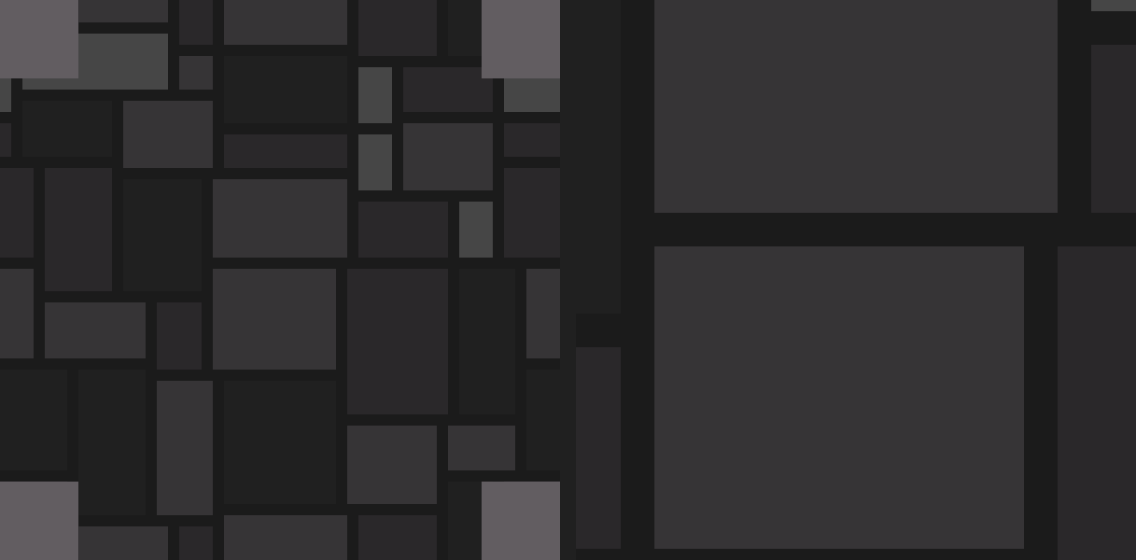
Left, the full canvas; right, a detail of the centre.
This pattern is drawn by a WebGL 1 fragment shader. Its source:

```glsl
precision highp float;
// Tileable wall of dark, irregular rectangular blocks with one pale square wrapped around the corners.

uniform vec2 u_resolution;

const float UNITS = 50.0;              // layout units per tile; block edges snap to them
const float GAP = 1.0;                 // joint width in units
const float COLUMNS = 6.0;             // blocks across; must be even
const float ROWS = 6.0;                // blocks up; must be even
const vec2 GRID = vec2(COLUMNS, ROWS);
const float ORIGIN = 0.45;             // cell offset that keeps joints off the tile edge
const vec2 JITTER = vec2(0.34, 0.27);  // largest joint shift as a share of a cell
const float ROW_SQUEEZE = 0.32;        // flatter rows near the top, taller ones below
const float THIN_BIAS = 0.06;          // how much thin blocks lean to lighter tones
const float MEAN_THICKNESS = 5.0;
const float CORNER_HALF = 7.0;         // half side of the pale square in units
const float SEED = 3.7;

const vec3 JOINT = vec3(0.104, 0.104, 0.104);
const vec3 COAL = vec3(0.125, 0.125, 0.125);
const vec3 PLUM = vec3(0.165, 0.155, 0.165);
const vec3 SLATE = vec3(0.212, 0.204, 0.212);
const vec3 ASH = vec3(0.273, 0.273, 0.273);
const vec3 PALE = vec3(0.386, 0.364, 0.382);

const float TAU = 6.28319;
const float GOLDEN = 0.618034;

float hash(vec2 v, float salt) {
  return fract(sin(dot(v, vec2(127.1, 311.7)) + salt * 74.7 + SEED) * 43758.5);
}

// Signed shift of the joint through a wrapped grid vertex; the root favours large shifts.
float shift(vec2 vertex, float salt) {
  float s = 2.0 * hash(mod(vertex, GRID), salt) - 1.0;
  return sign(s) * sqrt(abs(s));
}

float snap(float x) {
  return floor(x + 0.5);
}

float verticalJoint(vec2 vertex) {
  float u = (vertex.x + ORIGIN + JITTER.x * shift(vertex, 0.0)) / COLUMNS;
  return snap(u * UNITS);
}

float horizontalJoint(vec2 vertex) {
  float v = (vertex.y + ORIGIN + JITTER.y * shift(vertex, 1.0)) / ROWS;
  v += ROW_SQUEEZE / TAU * (1.0 - cos(TAU * v));
  return snap(v * UNITS);
}

// Antialiased coverage of a box on the wrapping tile.
float boxCoverage(vec2 p, vec2 center, vec2 halfSize, vec2 pixel) {
  vec2 d = p - center;
  d = abs(d - UNITS * floor(d / UNITS + 0.5));
  vec2 inside = clamp((halfSize - d) / pixel + 0.5, 0.0, 1.0);
  return inside.x * inside.y;
}

// Golden-ratio steps spread the tones evenly; thin blocks lean light, thick ones dark.
vec3 blockTone(vec2 cell, vec2 size) {
  float t = fract((cell.x + COLUMNS * cell.y) * GOLDEN);
  t += THIN_BIAS * (MEAN_THICKNESS - min(size.x, size.y));
  vec3 tone = mix(COAL, PLUM, step(0.22, t));
  tone = mix(tone, SLATE, step(0.52, t));
  return mix(tone, ASH, step(0.76, t));
}

void main() {
  vec2 p = gl_FragCoord.xy / u_resolution * UNITS;
  vec2 pixel = UNITS / u_resolution;
  vec3 color = JOINT;

  // Pinwheel packing: joints run vertically through even vertices, horizontally through odd ones.
  for (float j = 0.0; j < ROWS; j += 1.0) {
    for (float i = 0.0; i < COLUMNS; i += 1.0) {
      vec2 cell = vec2(i, j);
      float odd = mod(i + j, 2.0);
      vec2 low = vec2(verticalJoint(cell + vec2(0.0, odd)),
                      horizontalJoint(cell + vec2(1.0 - odd, 0.0))) + GAP;
      vec2 high = vec2(verticalJoint(cell + vec2(1.0, 1.0 - odd)),
                       horizontalJoint(cell + vec2(odd, 1.0)));
      vec2 size = high - low;
      float cover = boxCoverage(p, 0.5 * (low + high), 0.5 * size, pixel);
      color = mix(color, blockTone(cell, size), cover);
    }
  }

  // Pale square centred on the tile corner, laid over the blocks.
  color = mix(color, PALE, boxCoverage(p, vec2(0.0), vec2(CORNER_HALF), pixel));
  gl_FragColor = vec4(color, 1.0);
}
```
